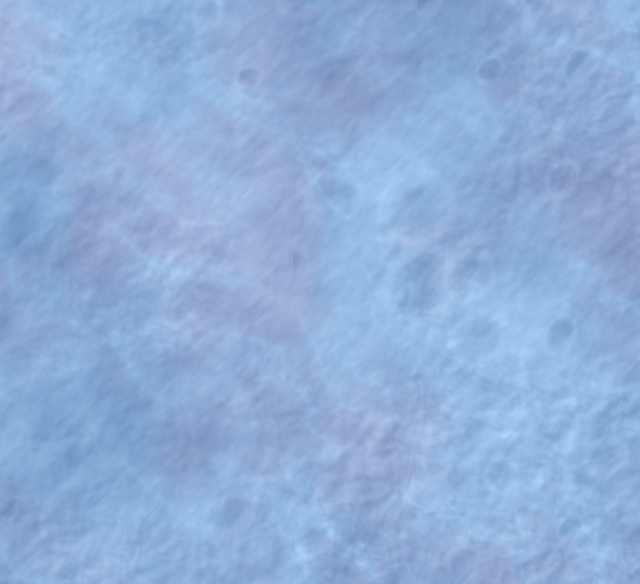
This texture is drawn by a WebGL 2 fragment shader. Its source:

```glsl
#version 300 es
precision highp float;

#define BASE_COLOUR vec3(0.563, 0.676, 0.841)
#define MAUVE_SHIFT vec3(0.017, -0.015, -0.017)
#define LIGHT_DIR vec2(-0.6, 0.8)
#define BROAD_CONTRAST 0.20
#define RELIEF_CONTRAST 0.21
#define GRAIN_CONTRAST 0.055
#define RIDGE_CONTRAST 0.045
#define HOLLOW_DEPTH 0.070
#define HOLLOW_CELLS 6.5
#define HOLLOW_SHARE 0.45

uniform vec2 u_resolution;
out vec4 fragColour;

// Integer hash giving two values in 0..1
vec2 hash2(vec2 cell) {
    uvec2 v = uvec2(ivec2(cell) + 4096);
    v = v * 1664525u + 1013904223u;
    v.x += v.y * 1664525u;
    v.y += v.x * 1664525u;
    v ^= v >> 16u;
    v.x += v.y * 1664525u;
    v.y += v.x * 1664525u;
    v ^= v >> 16u;
    return vec2(v & 65535u) / 65535.0;
}

float valueNoise(vec2 p) {
    vec2 i = floor(p), f = fract(p);
    vec2 w = f * f * f * (f * (f * 6.0 - 15.0) + 10.0);
    float low = mix(hash2(i).x, hash2(i + vec2(1, 0)).x, w.x);
    float high = mix(hash2(i + vec2(0, 1)).x, hash2(i + vec2(1, 1)).x, w.x);
    return mix(low, high, w.y);
}

mat2 rotation(float angle) {
    float c = cos(angle), s = sin(angle);
    return mat2(c, s, -s, c);
}

// Layered noise centred on zero
float fbm(vec2 p) {
    float sum = 0.0, amplitude = 0.5;
    mat2 turn = 2.03 * rotation(0.6);
    for (int k = 0; k < 4; k++) {
        sum += amplitude * (valueNoise(p) - 0.5);
        p = turn * p + 17.3;
        amplitude *= 0.5;
    }
    return sum;
}

float snowHeight(vec2 p) {
    vec2 warp = vec2(fbm(p * 5.0 + 31.0), fbm(p * 5.0 + 67.0));
    return fbm((p + 0.12 * warp) * 15.0);
}

// Scattered oval hollows: x is brightness, y is warm tint at the lower edge
vec2 hollows(vec2 p) {
    vec2 q = p * HOLLOW_CELLS, home = floor(q), result = vec2(0);
    for (int y = -1; y <= 1; y++)
    for (int x = -1; x <= 1; x++) {
        vec2 cell = home + vec2(x, y);
        vec2 place = hash2(cell + 211.0), kind = hash2(cell + 503.0);
        float share = HOLLOW_SHARE * (0.35 + 1.2 * p.x);
        if (kind.x > share) continue;
        vec2 offset = q - cell - mix(vec2(0.2), vec2(0.8), place);
        float radius = mix(0.13, 0.36, kind.y);
        vec2 oval = rotation(0.5 + 0.7 * place.x) * offset / radius;
        oval.x *= mix(1.0, 1.5, place.y);
        float d = length(oval) + 0.5 * fbm(p * 18.0);
        float facing = dot(offset, LIGHT_DIR) / radius;
        float bowl = 1.0 - smoothstep(0.45, 1.1, d);
        float rim = exp(-pow((d - 1.2) / 0.2, 2.0));
        result.x += rim * 0.4 - bowl * (0.55 + 0.55 * facing);
        result.y += rim * smoothstep(0.1, 0.9, -facing);
    }
    return result;
}

void main() {
    vec2 p = gl_FragCoord.xy / u_resolution.y;

    // Broad drifts and patches of rough crust
    float drift = fbm(p * 3.2 + 9.0);
    float rough = smoothstep(-0.18, 0.2, fbm(p * 4.0 + 53.0) + 0.25 * (p.x - 0.5));

    // Relief lit from the upper left, at two sizes
    float relief = snowHeight(p) - snowHeight(p + 0.014 * LIGHT_DIR);
    vec2 lump = p * 36.0 + 2.5 * fbm(p * 12.0);
    float crumbs = fbm(lump) - fbm(lump + 0.35 * LIGHT_DIR);

    // Fine streaks rising to the right
    vec2 along = rotation(-0.75) * p;
    float grain = valueNoise(along * vec2(38.0, 115.0)) - 0.5;
    grain += 0.6 * (valueNoise(along * vec2(80.0, 190.0) + 40.0) - 0.5);

    // Soft crests falling to the right
    vec2 across = rotation(0.7) * p + 0.1 * fbm(p * 7.0 + 5.0);
    float crest = 1.0 - 3.5 * abs(fbm(across * vec2(4.0, 8.0) + 80.0));
    crest = pow(max(crest, 0.0), 3.0) - 0.25;

    vec2 hollow = hollows(p);
    float tone = BROAD_CONTRAST * drift + 0.018 * (p.x - 0.55);
    tone += RELIEF_CONTRAST * relief * mix(0.5, 1.1, rough);
    tone += RELIEF_CONTRAST * crumbs * mix(0.12, 0.75, rough);
    tone += GRAIN_CONTRAST * grain * mix(0.7, 0.4, rough);
    tone += RIDGE_CONTRAST * crest + HOLLOW_DEPTH * hollow.x;

    // Blue to mauve tint
    float tint = 6.0 * fbm(p * 4.5 + 120.0) + 0.9 * hollow.y - 1.2 * crest;
    vec3 colour = BASE_COLOUR + tone * vec3(1.0, 1.0, 0.85);
    colour += clamp(tint, -1.0, 1.2) * MAUVE_SHIFT;
    fragColour = vec4(clamp(colour, 0.0, 1.0), 1.0);
}
```
